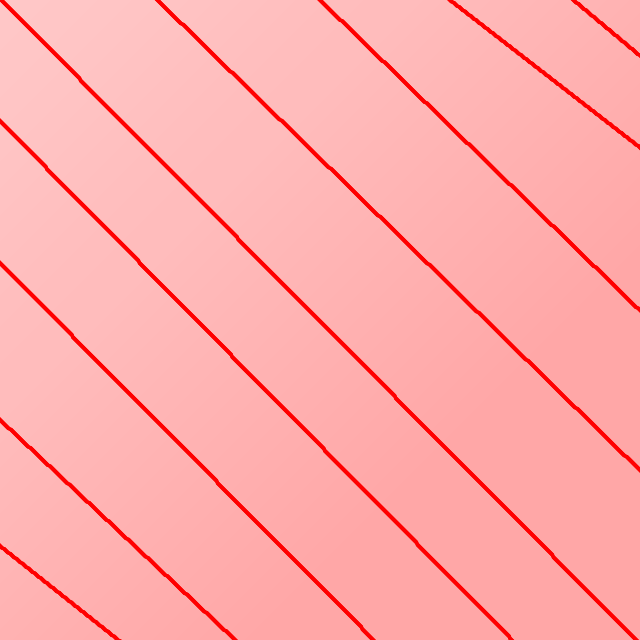
This pattern is drawn by a Shadertoy shader. Its source:

```glsl
// Nine thin red strokes descend to the right over a soft pink diagonal gradient.
// Each stroke is a 45 degree run that sidesteps by a fixed amount whenever its
// drift from the diagonal has built up, giving spaced notches or fine jags.

const int STROKE_COUNT = 9;
const float STROKE_WIDTH = 0.0065;
const float STEP_SIZE = 1.0 / 512.0;

// Position of each stroke across the diagonal, from upper right to lower left
const float OFFSETS[STROKE_COUNT] = float[](
    0.896, 0.703, 0.500, 0.246, 0.002, -0.189, -0.411, -0.656, -0.853);

// Sideways drift per unit travelled along the diagonal
const float DRIFTS[STROKE_COUNT] = float[](
    0.177, 0.252, 0.030, 0.0257, -0.0079, -0.0134, -0.0086, 0.066, 0.228);

// Rounds to whole steps with a narrow ramp at each jump
float softRound(float value, float ramp) {
    return floor(value) + smoothstep(0.5 - ramp, 0.5 + ramp, fract(value));
}

// Distance from p to the centre of a notched diagonal stroke
float strokeDistance(vec2 p, float offset, float drift, float pixel) {
    float travel = 0.5 * (p.x + p.y - abs(offset));
    float ramp = min(0.5, abs(drift) * pixel / STEP_SIZE);
    float shift = STEP_SIZE * softRound(travel * drift / STEP_SIZE, ramp);
    return abs(p.x - p.y - offset - shift) * inversesqrt(2.0);
}

// Pink fading from the upper left into a flat, deeper lower right
vec3 pinkGradient(float t) {
    float tint = mix(0.78, 0.735, smoothstep(0.0, 0.35, t));
    tint = mix(tint, 0.655, clamp((t - 0.33) / 0.37, 0.0, 1.0));
    return vec3(1.0, tint, tint);
}

void mainImage(out vec4 fragColor, in vec2 fragCoord) {
    // Canvas units with y pointing down
    float pixel = 1.0 / iResolution.y;
    vec2 p = fragCoord * pixel;
    p.y = 1.0 - p.y;

    // Nearest stroke
    float nearest = 1.0;
    for (int i = 0; i < STROKE_COUNT; i++) {
        nearest = min(nearest, strokeDistance(p, OFFSETS[i], DRIFTS[i], pixel));
    }

    // Red ink over the background
    float edge = nearest - 0.5 * STROKE_WIDTH;
    float ink = 1.0 - smoothstep(-0.5 * pixel, 0.5 * pixel, edge);
    vec3 color = mix(pinkGradient(0.5 * (p.x + p.y)), vec3(1.0, 0.0, 0.0), ink);
    fragColor = vec4(color, 1.0);
}
```
